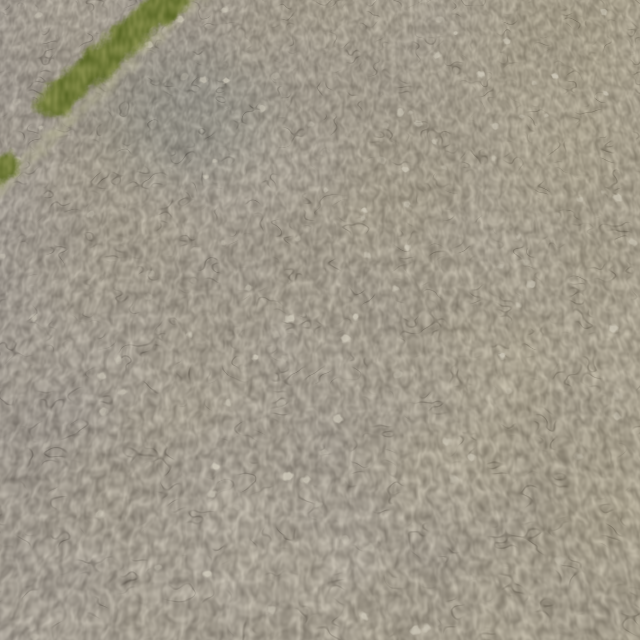
Give the GLSL for this texture, as a Shadertoy shader.

```glsl
// Worn grey-beige asphalt with a grassy seam crossing the upper left corner.
// Layered gradient noise makes the grain, thin noise contours the dark pits,
// scattered cells the pale chips, and segment distances the grass and its rim.

const vec3 STONE = vec3(0.635, 0.608, 0.555);
const vec3 WARM_TINT = vec3(0.012, 0.010, -0.006);
const vec3 COOL_TINT = vec3(-0.050, -0.036, -0.030);
const vec3 CHIP = vec3(0.83, 0.81, 0.75);
const vec3 STRAW = vec3(0.70, 0.69, 0.57);
const vec3 GRASS_DARK = vec3(0.34, 0.40, 0.13);
const vec3 GRASS_LIGHT = vec3(0.54, 0.57, 0.30);

const vec2 GRAIN_FREQ = vec2(76.0, 54.0);   // slightly upright grains
const vec2 FINE_FREQ = vec2(150.0, 105.0);
const vec2 PIT_FREQ = vec2(38.0, 54.0);
const float GRAIN_AMOUNT = 0.135;
const float FINE_AMOUNT = 0.085;
const float BROAD_AMOUNT = 0.075;
const float PIT_DEPTH = 0.085;
const float CHIP_CELLS = 36.0;
const float CHIP_SHARE = 0.07;
const float GRASS_RADIUS = 0.023;
const float RIM_WIDTH = 0.021;

float hash(vec2 p) {
    return fract(sin(dot(p, vec2(127.1, 311.7))) * 43758.5453);
}

vec2 gradient(vec2 cell) {
    float angle = 6.28318 * hash(cell);
    return vec2(cos(angle), sin(angle));
}

// Gradient noise centred on zero
float noise(vec2 p) {
    vec2 i = floor(p), f = p - i;
    vec2 u = f * f * f * (f * (f * 6.0 - 15.0) + 10.0);
    vec2 e = vec2(1.0, 0.0);
    float low = mix(dot(gradient(i), f), dot(gradient(i + e), f - e), u.x);
    float high = mix(dot(gradient(i + e.yx), f - e.yx),
                     dot(gradient(i + 1.0), f - 1.0), u.x);
    return mix(low, high, u.y);
}

float fbm(vec2 p) {
    float sum = 0.0, amp = 1.0;
    for (int k = 0; k < 4; k++) {
        sum += amp * noise(p);
        p = p * 2.03 + 17.3;
        amp *= 0.55;
    }
    return sum;
}

float segmentDistance(vec2 p, vec2 a, vec2 b) {
    vec2 ab = b - a;
    return length(p - a - ab * clamp(dot(p - a, ab) / dot(ab, ab), 0.0, 1.0));
}

// Soft pale stones, one candidate per cell
float chips(vec2 p) {
    p *= CHIP_CELLS;
    vec2 base = floor(p);
    float cover = 0.0;
    for (int y = -1; y <= 1; y++)
    for (int x = -1; x <= 1; x++) {
        vec2 cell = base + vec2(x, y);
        vec2 centre = cell + vec2(hash(cell + 3.7), hash(cell + 9.2));
        float radius = mix(0.13, 0.27, hash(cell + 21.4));
        float dist = length((p - centre) * vec2(1.0, 1.15)) + 0.12 * noise(p * 4.0);
        float shown = step(hash(cell + 31.8), CHIP_SHARE);
        float strength = mix(0.25, 0.8, hash(cell + 47.6));
        cover = max(cover, shown * strength * smoothstep(radius + 0.1, radius - 0.1, dist));
    }
    return cover;
}

vec3 asphalt(vec2 uv) {
    // Grains shrink toward the far, upper edge
    vec2 p = vec2((uv.x - 0.5) * mix(0.88, 1.25, uv.y), uv.y * (0.88 + 0.185 * uv.y));
    vec2 warp = 0.005 * vec2(noise(p * 45.0), noise(p * 45.0 + 31.0));
    vec2 q = p + warp;

    float shade = GRAIN_AMOUNT * noise(q * GRAIN_FREQ)
                + FINE_AMOUNT * noise(q * FINE_FREQ + 13.0)
                + BROAD_AMOUNT * (0.5 * fbm(uv * 4.0 + 5.0) + 0.4 * noise(p * 22.0));
    shade *= mix(1.1, 0.88, uv.y);

    // Short curved pits along broken noise contours
    float contour = abs(noise(q * PIT_FREQ + 61.0));
    float broken = smoothstep(0.08, 0.38, noise(p * 24.0 + 77.0));
    shade -= PIT_DEPTH * smoothstep(0.12, 0.0, contour) * broken;

    vec3 color = STONE + shade * vec3(1.0, 1.0, 0.96);
    color += WARM_TINT * (uv.x * 2.0 - 0.9 + fbm(uv * 3.0 + 40.0));
    float stain = smoothstep(0.19, 0.03, length((uv - vec2(0.29, 0.82)) * vec2(0.9, 1.2)));
    color += COOL_TINT * stain;
    return mix(color, CHIP, chips(p));
}

void mainImage(out vec4 fragColor, in vec2 fragCoord) {
    vec2 uv = fragCoord / iResolution.xy;
    vec3 color = asphalt(uv);

    // Straw-pale rim on the near side of the seam
    float ragged = 0.011 * fbm(uv * 32.0);
    float rim = segmentDistance(uv, vec2(-0.02, 0.69), vec2(0.32, 1.015)) + ragged;
    float rimCover = smoothstep(RIM_WIDTH, 0.0, rim) * (0.6 + 0.6 * noise(uv * 60.0));
    color = mix(color, STRAW + 0.12 * noise(uv * 95.0), 0.75 * clamp(rimCover, 0.0, 1.0));

    // Long tuft and a smaller one beyond a bare gap
    float tuft = segmentDistance(uv, vec2(0.082, 0.839), vec2(0.30, 1.03)) - GRASS_RADIUS;
    float clump = segmentDistance(uv, vec2(-0.02, 0.725), vec2(0.010, 0.745)) - 0.8 * GRASS_RADIUS;
    float grass = smoothstep(0.009, -0.008, min(tuft, clump) + ragged);
    float blades = 0.45 + 0.6 * noise(uv * vec2(120.0, 60.0)) + 0.5 * noise(uv * 35.0);
    color = mix(color, mix(GRASS_DARK, GRASS_LIGHT, clamp(blades, 0.0, 1.0)), 0.95 * grass);

    fragColor = vec4(clamp(color, 0.0, 1.0), 1.0);
}
```
